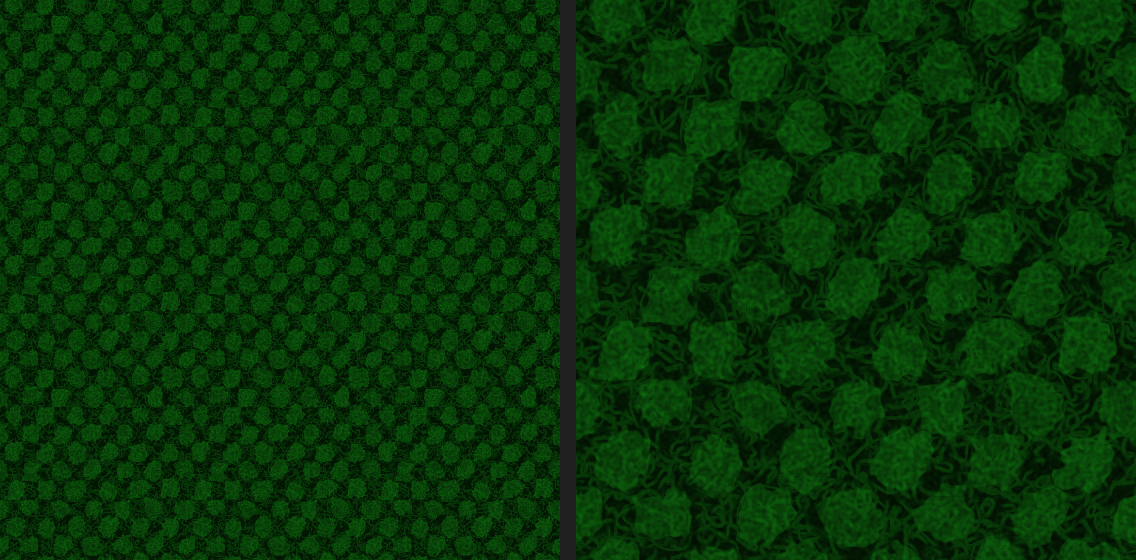
Left: the whole. Right: its middle third, enlarged.
Write a Shadertoy shader that draws this pattern.

```glsl
// Dark green moss carpet: staggered fuzzy tufts over a bed of curly fibres.

// Integer hash giving two values in -1..1.
vec2 hash2(vec2 cell, float seed) {
    uvec3 v = uvec3(ivec3(vec3(cell, seed))) * 1664525u + 1013904223u;
    v.x += v.y * v.z; v.y += v.z * v.x; v.z += v.x * v.y;
    v ^= v >> 16u;
    v.x += v.y * v.z; v.y += v.z * v.x;
    return vec2(v.xy >> 8u) / 8388608.0 - 1.0;
}

// Gradient noise on a lattice that wraps after "period" cells.
float corner(vec2 cell, vec2 offset, float period, float seed) {
    return dot(hash2(mod(cell, period), seed), offset);
}

float noise(vec2 p, float period, float seed) {
    p *= period;
    vec2 i = floor(p), f = p - i, e = vec2(1, 0);
    vec2 u = f * f * f * (f * (f * 6.0 - 15.0) + 10.0);
    return mix(mix(corner(i, f, period, seed),
                   corner(i + e.xy, f - e.xy, period, seed), u.x),
               mix(corner(i + e.yx, f - e.yx, period, seed),
                   corner(i + e.xx, f - e.xx, period, seed), u.x), u.y);
}

vec2 swirl(vec2 p, float period, float seed) {
    return vec2(noise(p, period, seed), noise(p, period, seed + 1.0));
}

// Strand of even width along the zero contour of a field.
float strand(float field) {
    float slope = length(vec2(dFdx(field), dFdy(field))) * iResolution.y;
    return 1.0 - smoothstep(0.0004, 0.0023, abs(field) / max(slope, 1.0));
}

// Layers of curly strands, each broken into short lengths.
float fibres(vec2 p) {
    float strands = 0.0;
    for (int k = 0; k < 4; k++) {
        float period = 17.0 + 6.0 * float(k), seed = 10.0 + 5.0 * float(k);
        vec2 q = p + swirl(p, period, seed) * 0.7 / period;
        float broken = smoothstep(-0.12, 0.15, noise(p, 21.0, seed + 3.0));
        strands = max(strands, strand(noise(q, period, seed + 2.0)) * broken);
    }
    return strands;
}

// Distance from a tuft centre (1 at its rim) and the tone of the nearest tuft.
vec2 tufts(vec2 p) {
    vec2 nearest = vec2(9.0, 0.0);
    for (int k = 0; k < 2; k++) {
        float shift = 0.5 * float(k), seed = 40.0 + 3.0 * float(k);
        vec2 q = p * vec2(6, 5) - vec2(0.47, 0.885) - shift;
        vec2 id = floor(q + 0.5);
        vec2 cell = mod(id, vec2(6, 5));
        vec2 form = hash2(cell, seed + 1.0);
        vec2 f = q - id - hash2(cell, seed) * vec2(0.04, 0.03);
        f *= vec2(3.5, 3.8) * (1.0 + 0.1 * hash2(cell, seed + 2.0));
        f.x -= f.y * (0.12 + 0.25 * form.x);
        float box = max(abs(f.x), abs(f.y)) * 1.1;
        float d = mix(length(f), box, 0.25 + 0.25 * form.y);
        if (d < nearest.x) nearest = vec2(d, form.x);
    }
    return nearest;
}

void mainImage(out vec4 fragColor, in vec2 fragCoord) {
    // Three identical tiles each way, with 6 by 10 tufts in each.
    vec2 p = fragCoord / iResolution.xy * 3.0;
    float strands = fibres(p);
    float grain = noise(p, 120.0, 60.0) + 0.6 * noise(p, 71.0, 61.0);

    // Tufts with ragged edges.
    vec2 ragged = p + swirl(p, 14.0, 50.0) * 0.028 + swirl(p, 44.0, 52.0) * 0.02;
    vec2 tuft = tufts(ragged);
    float body = 1.0 - smoothstep(0.95, 1.06, tuft.x);

    // Loose thread looping round part of each tuft.
    float loose = tufts(p + swirl(p, 17.0, 54.0) * 0.03).x;
    float rim = 1.0 - smoothstep(0.02, 0.09, abs(loose - 1.1));
    rim *= smoothstep(-0.1, 0.2, noise(p, 13.0, 56.0));

    // Green level of the bed and of the tufts.
    float bed = 0.083 + 0.14 * max(strands, rim) + 0.06 * grain;
    float pile = 0.235 + 0.075 * strands + 0.12 * grain + 0.015 * tuft.y;
    float green = max(mix(bed, pile, body), 0.05);
    fragColor = vec4(green * vec3(0.13, 1.0, 0.13), 1.0);
}
```
